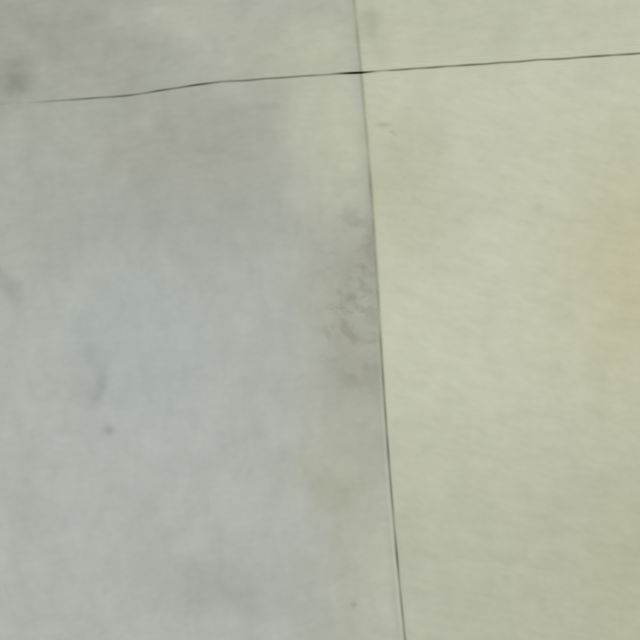
This texture is drawn by a WebGL 2 fragment shader. Its source:

```glsl
#version 300 es
precision highp float;

uniform vec2 u_resolution;
out vec4 fragColor;

vec2 hash2(vec2 p) {
    vec3 q = fract(p.xyx * vec3(0.1031, 0.103, 0.0973));
    q += dot(q, q.yzx + 33.33);
    return fract((q.xx + q.yz) * q.zy);
}

float corner(vec2 cell, vec2 offset) {
    return dot(hash2(cell) * 2.0 - 1.0, offset);
}

float gradientNoise(vec2 p) {
    vec2 i = floor(p), f = fract(p);
    vec2 u = f * f * f * (f * (f * 6.0 - 15.0) + 10.0);
    vec2 e = vec2(1.0, 0.0);
    return mix(mix(corner(i, f), corner(i + e, f - e), u.x),
               mix(corner(i + e.yx, f - e.yx), corner(i + 1.0, f - 1.0), u.x), u.y);
}

float fbm(vec2 p) {
    float sum = 0.0, amplitude = 0.6;
    for (int i = 0; i < 4; i++) {
        sum += amplitude * gradientNoise(p);
        p = p * 2.03 + 7.3;
        amplitude *= 0.5;
    }
    return sum;
}

vec2 shear(vec2 p, float slope) {
    return vec2(p.x, p.y - slope * p.x);
}

float blob(vec2 p, vec2 centre, vec2 radius) {
    vec2 q = (p - centre) / radius;
    return exp(-dot(q, q));
}

vec3 wash(vec3 base, vec3 tint, vec2 p, vec2 centre, vec2 radius) {
    return mix(base, tint, blob(p, centre, radius));
}

// Soft line with a rounded profile
float seam(float distance, float width, float pixel) {
    float d = distance / (width + 0.3 * pixel);
    return exp(-d * d);
}

// Cool grey slab, left of the upright joint
vec3 coolSlab(vec2 p) {
    vec3 c = mix(vec3(0.685, 0.70, 0.675), vec3(0.66, 0.672, 0.63), smoothstep(0.3, 0.8, p.y));
    c = mix(c, vec3(0.68, 0.692, 0.635), smoothstep(0.4, 0.54, p.x));
    c = wash(c, vec3(0.62, 0.625, 0.575), p, vec2(0.08, 0.95), vec2(0.17, 0.08));
    c = wash(c, vec3(0.70, 0.71, 0.65), p, vec2(0.29, 0.97), vec2(0.10, 0.04));
    c = wash(c, vec3(0.705, 0.715, 0.645), p, vec2(0.48, 0.92), vec2(0.14, 0.08));
    c = wash(c, vec3(0.64, 0.645, 0.595), p, vec2(0.30, 0.78), vec2(0.13, 0.08));
    c = wash(c, vec3(0.64, 0.65, 0.615), p, vec2(0.23, 0.65), vec2(0.18, 0.07));
    c = wash(c, vec3(0.73, 0.74, 0.665), p, vec2(0.53, 0.79), vec2(0.08, 0.11));
    c = wash(c, vec3(0.67, 0.70, 0.68), p, vec2(0.22, 0.48), vec2(0.12, 0.13));
    c = wash(c, vec3(0.64, 0.645, 0.585), p, vec2(0.56, 0.60), vec2(0.04, 0.05));
    c = wash(c, vec3(0.64, 0.645, 0.59), p, vec2(0.56, 0.46), vec2(0.06, 0.11));
    c = wash(c, vec3(0.665, 0.675, 0.61), p, vec2(0.53, 0.24), vec2(0.06, 0.07));
    c = wash(c, vec3(0.64, 0.65, 0.615), p, vec2(0.35, 0.08), vec2(0.10, 0.04));
    return wash(c, vec3(0.705, 0.715, 0.65), p, vec2(0.60, 0.12), vec2(0.06, 0.12));
}

// Warm cream slab, right of the upright joint
vec3 warmSlab(vec2 p) {
    vec3 c = mix(vec3(0.71, 0.72, 0.65), vec3(0.762, 0.772, 0.69), smoothstep(0.08, 0.5, p.y));
    c = wash(c, vec3(0.745, 0.735, 0.62), p, vec2(1.0, 0.58), vec2(0.14, 0.23));
    c = wash(c, vec3(0.71, 0.71, 0.61), p, vec2(1.0, 0.10), vec2(0.13, 0.20));
    c = wash(c, vec3(0.725, 0.73, 0.64), p, vec2(0.63, 0.73), vec2(0.10, 0.14));
    c = wash(c, vec3(0.73, 0.74, 0.66), p, vec2(0.75, 0.97), vec2(0.25, 0.07));
    return wash(c, vec3(0.67, 0.68, 0.61), p, vec2(0.575, 0.95), vec2(0.025, 0.045));
}

void main() {
    vec2 p = gl_FragCoord.xy / u_resolution;
    float pixel = 1.0 / min(u_resolution.x, u_resolution.y);

    // Signed distances to the two joints
    float upright = p.x - (0.633 - 0.08 * p.y - 0.003 * sin(6.2832 * p.y));
    float level = p.y - (0.8487 + 0.068 * p.x - 0.012 * (1.0 - smoothstep(0.17, 0.36, p.x)));
    level += 0.0015 * gradientNoise(vec2(p.x * 22.0, 3.0));
    float right = smoothstep(-0.004 - pixel, 0.004 + pixel, upright);

    // Slab colours with softly warped stains
    vec2 warped = p + 0.07 * vec2(fbm(p * 9.0), fbm(p * 9.0 + 31.0));
    vec3 color = mix(coolSlab(warped), warmSlab(warped), right);

    // Mottling, slanted trowel marks, vertical runs and fine tooth
    float upper = max(right, smoothstep(0.6, 0.9, p.y));
    float slope = mix(0.1, -0.22, right * (1.0 - smoothstep(-0.02, 0.02, level)));
    float trowel = fbm(shear(p, slope) * vec2(20.0, 58.0) + 4.0);
    float runs = fbm(warped * vec2(44.0, 11.0) + 12.0) * (1.0 - upper);
    float tooth = gradientNoise(shear(p, slope) * vec2(75.0, 120.0));
    color += 0.036 * fbm(p * 11.0 + 8.0) * mix(1.0, 0.7, right);
    color += 0.032 * fbm(p * vec2(27.0, 23.0) + 17.0) * mix(1.0, 0.75, right);
    color += 0.032 * trowel * mix(0.4, 1.0, upper) + 0.02 * runs + 0.012 * tooth;

    // Broken smudges beside the joint and flecks on the warm slab
    float patches = fbm(warped * vec2(20.0, 28.0));
    float grime = blob(p, vec2(0.55, 0.54), vec2(0.045, 0.15)) * (1.0 - right);
    color -= 0.065 * grime * smoothstep(-0.05, 0.2, patches);
    float flecks = smoothstep(0.22, 0.42, fbm(shear(p, slope) * vec2(30.0, 46.0) + 61.0));
    color -= 0.035 * flecks * right * (0.3 + blob(p, vec2(0.65, 0.75), vec2(0.12, 0.15)));

    // Isolated marks
    float marks = 0.08 * blob(p, vec2(0.17, 0.328), vec2(0.008));
    marks += 0.05 * blob(warped, vec2(0.145, 0.40), vec2(0.011, 0.035));
    marks += 0.08 * blob(warped, vec2(0.02, 0.87), vec2(0.03, 0.022));
    marks += 0.04 * blob(warped, vec2(0.01, 0.57), vec2(0.01, 0.03));
    marks += 0.04 * blob(p, vec2(0.416, 0.834), vec2(0.017, 0.006));
    marks += 0.07 * blob(p, vec2(0.553, 0.055), vec2(0.005));
    marks += 0.06 * blob(p, vec2(0.598, 0.805), vec2(0.012, 0.004));
    color -= marks + 0.03 * blob(p, vec2(0.842, 0.677), vec2(0.008));

    // Upright joint: faint shadow and a worn crack that sharpens downward
    float lower = smoothstep(0.6, 0.35, p.y);
    float wear = 0.9 + 1.2 * gradientNoise(vec2(p.y * 19.0, 5.0));
    color -= 0.02 * seam(upright + 0.004, 0.008, pixel);
    color -= wear * mix(0.09, 0.17, lower) * seam(upright, mix(0.0026, 0.0016, lower), pixel);
    color += 0.03 * lower * seam(upright + 0.005, 0.002, pixel);

    // Level joint: faint at the left, darkest at the crossing
    float ink = mix(0.02, 0.23, smoothstep(0.04, 0.16, p.x)) + 0.05 * right;
    ink *= 0.85 + 1.3 * gradientNoise(vec2(p.x * 21.0, 7.0));
    ink += 0.25 * blob(p, vec2(0.56, 0.885), vec2(0.022, 0.02));
    color -= ink * seam(level, 0.0014, pixel);

    fragColor = vec4(clamp(color, 0.0, 1.0), 1.0);
}
```
